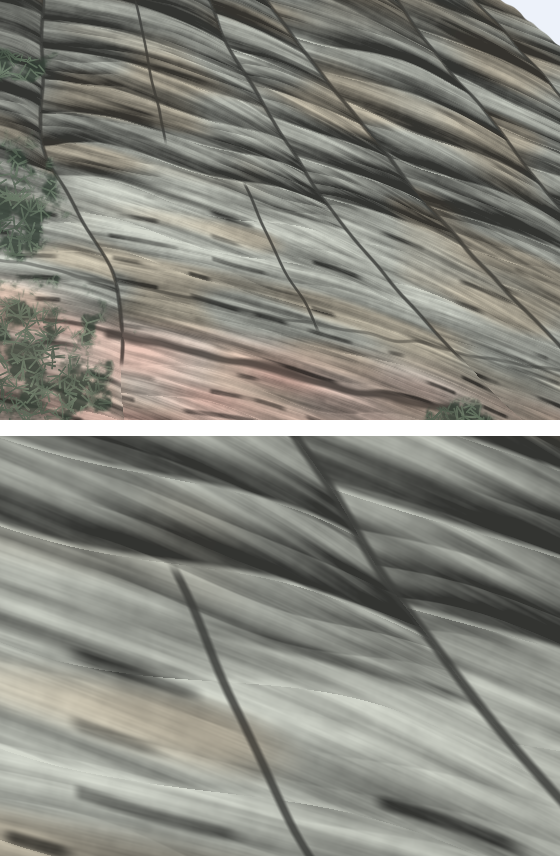
Top, the full canvas; bottom, a detail of the centre.
Give the GLSL for this texture, as a WebGL 1 fragment shader.

```glsl
precision highp float;
uniform vec2 u_resolution;

const vec3 SKY = vec3(0.93, 0.95, 0.98);
const vec3 STONE = vec3(1.0, 1.02, 0.97);
const vec3 OCHRE = vec3(1.06, 1.0, 0.88);
const vec3 RED_STONE = vec3(1.13, 0.94, 0.87);
const vec3 NEEDLE_DARK = vec3(0.20, 0.25, 0.21);
const vec3 NEEDLE_LIGHT = vec3(0.43, 0.51, 0.42);

float hash(vec2 p) {
  return fract(sin(dot(p, vec2(127.1, 311.7))) * 43758.5453);
}

float noise(vec2 p) {
  vec2 i = floor(p), f = fract(p);
  f = f * f * (3.0 - 2.0 * f);
  return mix(mix(hash(i), hash(i + vec2(1.0, 0.0)), f.x),
             mix(hash(i + vec2(0.0, 1.0)), hash(i + 1.0), f.x), f.y);
}

float fbm(vec2 p) {
  float sum = 0.0, gain = 0.53;
  for (int i = 0; i < 4; i++) {
    sum += gain * noise(p);
    p = p * 2.03 + 17.3;
    gain *= 0.5;
  }
  return sum;
}

// Signed distance to a leaning joint; q.y runs downward
float joint(vec2 q, float top, float lean, float bend) {
  float slope = lean + 2.0 * bend * q.y;
  return (q.x - top - q.y * (lean + bend * q.y)) / sqrt(1.0 + slope * slope);
}

float groove(float dist, float width) {
  return 1.0 - smoothstep(0.25 * width, width, abs(dist));
}

// Beds sag towards the joint on their right
float sag(float dist) {
  return 0.035 * exp(min(dist, 0.0) / 0.06) * step(dist, 0.0);
}

float span(float v, float from, float to) {
  return smoothstep(from - 0.01, from + 0.01, v) * (1.0 - smoothstep(to - 0.03, to, v));
}

// Shaded underside of each bed
float undercut(float row) {
  float f = fract(row);
  return smoothstep(0.25, 0.85, f) * (1.0 - smoothstep(0.92, 1.0, f));
}

float blob(vec2 p, vec2 center, vec2 radius) {
  return 1.0 - length((p - center) / radius);
}

// Radiating needle tufts, one per cell
float needles(vec2 p) {
  vec2 cell = floor(p);
  float cover = 0.0;
  for (int y = -1; y <= 1; y++) {
    for (int x = -1; x <= 1; x++) {
      vec2 id = cell + vec2(float(x), float(y));
      vec2 root = id + vec2(hash(id), hash(id + 5.7));
      for (int k = 0; k < 5; k++) {
        float angle = 6.283 * hash(id + 3.1 * float(k));
        vec2 dir = vec2(cos(angle), sin(angle)), v = p - root;
        float dist = length(v - dir * clamp(dot(v, dir), 0.0, 0.9));
        cover = max(cover, 1.0 - smoothstep(0.02, 0.11, dist));
      }
    }
  }
  return cover;
}

void main() {
  vec2 p = gl_FragCoord.xy / u_resolution.y;
  vec2 q = vec2(p.x, 1.0 - p.y);
  float broad = noise(q * vec2(3.0, 7.0));

  // Joints that split the slope into blocks
  vec2 w = q + vec2(0.014 * (noise(q * 11.0) - 0.5), 0.0);
  float a = w.x - 0.1 - 0.19 * smoothstep(0.3, 0.75, q.y);
  float b = joint(w, 0.495, 0.45, 0.3);
  float c = joint(w, 0.634, 0.7, 0.18);
  float d = joint(w, 0.94, 0.8, 0.0);
  float e = joint(w, 1.13, 0.9, 0.0);
  float f = joint(w, 0.36, 0.5, 0.0);
  float g = joint(w, 0.32, 0.3, -0.28);
  float cracks = max(groove(a, 0.007) * span(q.y, -0.1, 0.88), groove(b, 0.006) * span(q.y, -0.1, 0.87));
  cracks = max(cracks, max(groove(c, 0.007), max(groove(d, 0.006), groove(e, 0.005))));
  cracks = max(cracks, groove(f, 0.005) * span(q.y, 0.44, 0.8));
  cracks = max(cracks, groove(g, 0.005) * span(q.y, -0.1, 0.35));
  float drop = sag(a) + sag(b) + sag(c) + sag(d) + sag(e);
  float block = step(0.0, a) + step(0.0, b) + step(0.0, c) + step(0.0, d) + step(0.0, e);

  // Dipping beds: bold ledges above, smooth slabs below
  float upper = 1.0 - smoothstep(0.36, 0.44, q.y - 0.14 * q.x);
  float bed = q.y - q.x * (0.12 + 0.1 * q.x) - drop * (0.4 + 0.6 * upper) + 0.012 * block;
  float row = bed * 13.0 + 0.9 * noise(vec2(q.x * 4.0 + block, bed * 6.0));
  float id = floor(row);
  float ledge = undercut(row) * (0.45 + 0.75 * noise(vec2(q.x * 7.0, id * 3.7)));
  float thin = undercut(bed * 34.0 + 1.3 * noise(vec2(q.x * 6.0, bed * 14.0)));
  thin *= smoothstep(0.3, 0.75, noise(vec2(q.x * 9.0, bed * 22.0)));
  float cross_bed = bed - 0.2 * hash(vec2(id, 2.0)) * q.x;
  float lamina = fbm(vec2(q.x * 4.0, cross_bed * 75.0));
  float slotRow = bed * 19.0 + 0.5 * noise(q * 5.0);
  float slot = groove(fract(slotRow) - 0.5, 0.16);
  slot *= smoothstep(0.5, 0.72, noise(vec2(q.x * 17.0, floor(slotRow) * 5.3))) * (1.0 - upper);

  // Light and shade
  float tone = 0.66 + 0.5 * (lamina - 0.5) + 0.2 * (broad - 0.5) - 0.07 * upper;
  tone -= ledge * mix(0.1, 0.36, upper) + thin * mix(0.07, 0.15, upper) + 0.27 * slot;
  tone -= 1.6 * drop * upper;
  tone += 0.07 * (fbm(q * 70.0) - 0.5);
  float foot = q.y - 0.74 - 0.22 * q.x + 0.025 * (noise(q * 13.0) - 0.5);
  float shelf = groove(foot, 0.014) * span(q.x, 0.25, 1.1);
  float seam = groove(q.y - 0.62 - 0.2 * q.x + 0.015 * (noise(q * 16.0) - 0.5), 0.006);
  tone = mix(tone, 0.24, max(max(cracks * 0.85, shelf * 0.8), seam * 0.5));
  tone = clamp(tone, 0.2, 0.83);

  // Stone tints
  vec3 tint = mix(STONE, OCHRE, 0.75 * smoothstep(0.45, 0.8, noise(vec2(q.x * 5.0, bed * 17.0))));
  float rust = smoothstep(0.0, 0.14, q.y - 0.63 - 0.2 * q.x + 0.1 * (broad - 0.5));
  tint = mix(tint, RED_STONE, rust * (0.35 + 0.65 * noise(vec2(q.x * 6.0, bed * 24.0))));
  vec3 color = tone * tint;

  // Sky beyond the ridge
  float ridge = (q.x - 1.195) * 0.77 - q.y + 0.012 * (noise(q * 40.0) - 0.5);
  color = mix(color, SKY, smoothstep(-0.002, 0.003, ridge));

  // Pine boughs and a low bush
  float bough = max(blob(p, vec2(0.0, 0.51), vec2(0.14, 0.17)), blob(p, vec2(0.04, 0.12), vec2(0.24, 0.23)));
  bough = max(bough, max(blob(p, vec2(0.03, 0.845), vec2(0.1, 0.045)), blob(p, vec2(1.08, 0.0), vec2(0.09, 0.05))));
  float clump = fbm(p * 24.0);
  float density = smoothstep(0.0, 0.35, bough + 1.2 * (clump - 0.5));
  float tuft = needles(p * 32.0);
  vec3 leaf = mix(NEEDLE_DARK, NEEDLE_LIGHT, tuft * (0.25 + 0.75 * noise(p * 30.0)));
  color = mix(color, leaf, density * max(0.85 * tuft, smoothstep(0.3, 0.6, clump) * 0.8));

  gl_FragColor = vec4(color, 1.0);
}
```
